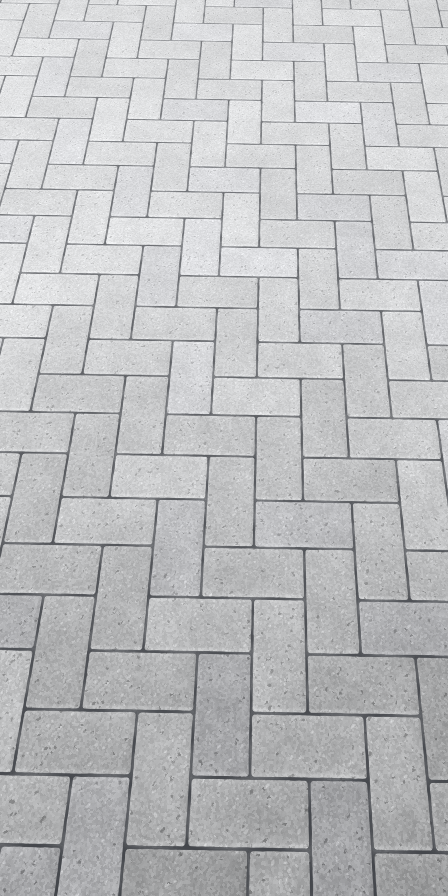
Give the GLSL for this texture, as a Shadertoy shader.

```glsl
#define HORIZON 1.829      // height of the vanishing line, canvas heights
#define VANISH_X 0.3086    // where the upright joints converge
#define STONE_WIDTH 0.039  // stone width per unit of nearness
#define DEPTH 37.96        // rows per unit of inverse nearness
#define TILT 0.018         // slight roll of the ground
#define GAP 0.024          // half width of a joint, in stone widths
#define CORNER 0.05        // corner radius of a stone
#define BEVEL 0.07         // width of the chamfered rim
#define VARIATION 0.085    // tone spread between stones
#define GRAIN 0.10         // strength of the surface grain
#define JOINT_COLOR vec3(0.26, 0.27, 0.29)

float hash(vec2 p) {
    vec3 q = fract(p.xyx * vec3(0.1031, 0.1030, 0.0973));
    q += dot(q, q.yzx + 33.33);
    return fract((q.x + q.y) * q.z);
}

// Cellular noise: distance to the nearest point, and that point's random value
vec2 cells(vec2 p) {
    vec2 base = floor(p), nearest = vec2(9.0, 0.0);
    for (int y = -1; y <= 1; y++)
    for (int x = -1; x <= 1; x++) {
        vec2 id = base + vec2(x, y);
        vec2 point = id + vec2(hash(id), hash(id + 57.3));
        float d = length(p - point);
        if (d < nearest.x) nearest = vec2(d, hash(id + 19.7));
    }
    return nearest;
}

// Soft mottling from layered, bent sines, roughly -1 to 1
float mottle(vec2 p) {
    float sum = 0.0, weight = 0.5;
    for (int i = 0; i < 4; i++) {
        p = mat2(0.8, 0.6, -0.6, 0.8) * p * 1.7 + 1.3;
        sum += weight * sin(p.x + 1.4 * sin(p.y)) * sin(p.y + 0.9 * sin(p.x));
        weight *= 0.65;
    }
    return sum;
}

// Herringbone of 2 by 1 stones: origin in xy, size in zw
vec4 herringbone(vec2 p) {
    vec2 cell = floor(p);
    float k = mod(cell.x - cell.y, 4.0);
    if (k > 2.5) return vec4(cell, 2.0, 1.0);
    if (k > 1.5) return vec4(cell, 1.0, 2.0);
    if (k > 0.5) return vec4(cell - vec2(0.0, 1.0), 1.0, 2.0);
    return vec4(cell - vec2(1.0, 0.0), 2.0, 1.0);
}

void mainImage(out vec4 fragColor, in vec2 fragCoord) {
    vec2 uv = fragCoord / iResolution.y;

    // Project the ground plane
    float side = uv.x - 0.25;
    float nearness = HORIZON - uv.y - TILT * side;
    vec2 ground = vec2((uv.x - VANISH_X) / (STONE_WIDTH * nearness) + 0.45,
                       DEPTH / nearness - 21.37);
    vec2 pixel = vec2(1.0 / (STONE_WIDTH * nearness),
                      DEPTH / (nearness * nearness)) / iResolution.y;

    // Rounded stone outline with worn edges, negative inside
    vec4 stone = herringbone(ground);
    vec2 local = ground - stone.xy - 0.5 * stone.zw;
    vec2 q = abs(local) - 0.5 * stone.zw + GAP + CORNER;
    float edge = length(max(q, 0.0)) + min(max(q.x, q.y), 0.0) - CORNER;
    bool acrossRow = q.y > q.x;
    float blur = acrossRow ? pixel.y : pixel.x;
    float seed = hash(stone.xy + 101.0);
    vec2 surface = ground + 7.0 * seed;
    edge += 0.005 * mottle(surface * 6.0);

    // Light falling off toward the viewer, each stone's own tone, and stains
    float detail = 1.0 - 0.5 * uv.y;
    float tone = 0.636 + 0.228 * smoothstep(-0.05, 0.85, uv.y) - 0.06 * side;
    tone += VARIATION * (seed - 0.5) * detail;
    float patches = mottle(surface * 1.5);
    tone += detail * (0.04 * patches + 0.02 * mottle(ground * 0.4));

    // Fine grain at two sizes, with scattered pits and pale chips
    vec2 fine = cells(surface * 27.0);
    vec2 coarse = cells(surface * 11.0 + 0.4 * mottle(surface * 9.0));
    tone += GRAIN * detail * (fine.y - 0.5);
    tone += 0.3 * GRAIN * detail * (coarse.y - 0.5);
    float speck = 1.0 - smoothstep(0.1, 0.38, coarse.x + 0.25 * (fine.y - 0.5));
    tone -= 0.16 * detail * speck * step(0.90 - 0.08 * patches, coarse.y);
    tone += 0.13 * detail * speck * step(coarse.y, 0.08 + 0.08 * patches);

    // Chamfer: pale lips facing the light, shaded on the other sides
    float rim = smoothstep(-BEVEL - blur, -0.4 * BEVEL, edge);
    float lip = local.y < 0.0 ? 0.065 : 0.03;
    float flank = local.x < 0.0 ? 0.02 : -0.03;
    tone += rim * detail * (acrossRow ? lip : flank);
    vec3 color = tone * vec3(0.995, 1.0, 1.006);
    color.b += 0.006 * step(0.8, hash(stone.xy + 31.0));

    // Joint: thinner and paler where it shrinks below a pixel
    float joint = smoothstep(-0.6 * blur, 0.6 * blur, edge);
    joint *= clamp(2.0 * GAP / blur, 0.35, 1.0) * mix(1.0, 0.62, uv.y);
    joint *= 0.87 + 0.13 * sin(5.0 * ground.x + 3.0 * sin(4.0 * ground.y));
    color = mix(color, JOINT_COLOR, joint);

    fragColor = vec4(clamp(color, 0.0, 1.0), 1.0);
}
```
